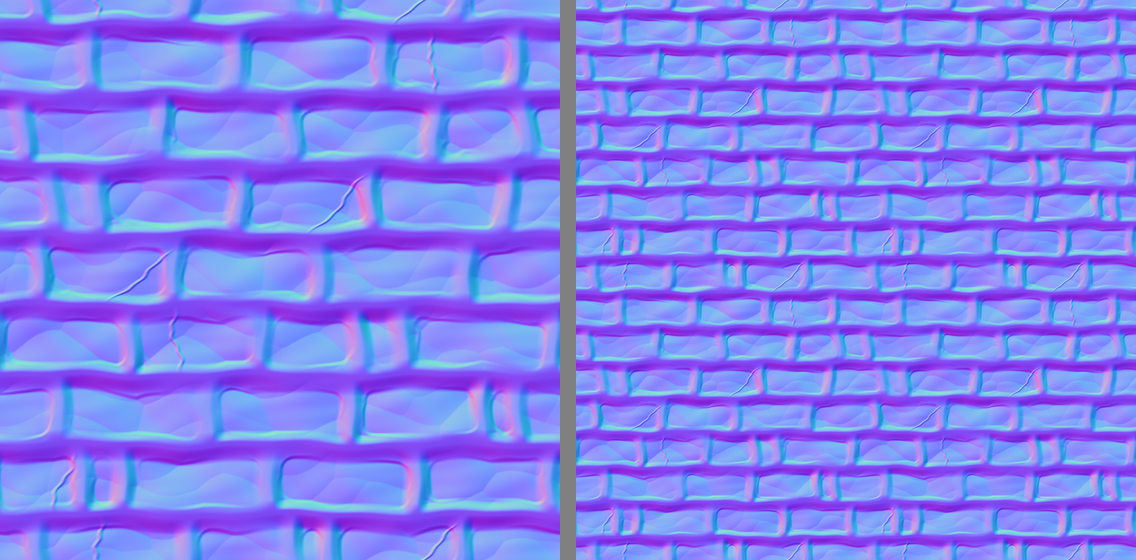
Left, the tile; right, the same tile 2 across and 2 down.
A WebGL 1 fragment shader for this texture map:

```glsl
precision highp float;
// Tangent-space normal map of a worn stone brick wall: eight staggered courses
// of about four bricks. A wrapping height field (sloped courses, tilted bricks,
// cellular facets, cracks) is differentiated and its normal encoded as colour.
uniform vec2 u_resolution;

const float TAU = 6.2831853;
const float COURSES = 8.0;          // the canvas is 8 x 8 course heights
const float BRICKS = 4.0;           // full bricks per course
const float BRICK_LENGTH = COURSES / BRICKS;
const float COURSE_SHIFT = 0.62;
const float SAMPLE_STEP = 0.014;

float hash(vec2 p) {
  return fract(sin(dot(p, vec2(127.1, 311.7))) * 4375.85);
}

// Sine wave with whole cycles across the canvas.
float wave(vec2 p, vec2 cycles, float phase) {
  return sin(TAU * dot(p, cycles) / COURSES + phase);
}

float layeredWaves(vec2 p) {
  float bend = wave(p, vec2(2.0, 3.0), 0.4);
  return 0.5 * wave(p, vec2(5.0, -7.0), 1.0 + bend)
       + 0.3 * wave(p, vec2(11.0, 9.0), 2.0 - 2.0 * bend)
       + 0.2 * wave(p, vec2(-8.0, 23.0), 3.0 + 3.0 * bend);
}

// Squared distance to the nearest cell point, wrapped at the given period.
float cellular(vec2 p, vec2 period) {
  vec2 cell = floor(p);
  float nearest = 4.0;
  for (int j = -1; j <= 1; j++) {
    for (int i = -1; i <= 1; i++) {
      vec2 id = cell + vec2(float(i), float(j));
      vec2 wrapped = mod(id, period);
      vec2 offset = vec2(hash(wrapped), hash(wrapped + 37.0));
      vec2 delta = id + 0.1 + 0.8 * offset - p;
      nearest = min(nearest, dot(delta, delta));
    }
  }
  return nearest;
}

// Slow rise up each course and a steep fall at its top.
float courseSlope(float v) {
  float q = fract(v + 0.51) - 0.5;
  return 0.22 * (q - smoothstep(-0.23, 0.23, q) + 0.5);
}

// Signed distance to the rounded face; sides holds left, right, bottom, top gaps.
float faceDistance(vec4 sides, float radius) {
  vec4 inset = vec4(0.15, 0.13, 0.17, 0.2) - sides;
  vec2 a = vec2(max(inset.x, inset.y), max(inset.z, inset.w)) + radius;
  return length(max(a, 0.0)) + min(max(a.x, a.y), 0.0) - radius;
}

// Left and right ends of the brick at t; one brick in most courses is split.
vec2 brickEnds(float t, float index, float course) {
  bool hasSplit = mod(course, 3.0) > 0.5 || course < 0.5;
  bool isChosen = abs(index - mod(course * 3.0, BRICKS)) < 0.5;
  if (!hasSplit || !isChosen) return vec2(0.0, 1.0);
  float split = mod(course, 2.0) < 0.5 ? 0.7 : 0.05 + 0.11 * course;
  split = clamp(split, 0.27, 0.73);
  return t < split ? vec2(0.0, split) : vec2(split, 1.0);
}

float crack(vec2 local, float seed) {
  float path = local.x - (0.6 + seed) - (1.6 * seed - 0.3) * local.y
             + 0.04 * sin(local.y * 9.0 + 6.0 * seed) + 0.015 * sin(local.y * 31.0);
  return smoothstep(0.05, 0.0, abs(path));
}

float wallHeight(vec2 p) {
  // Course and brick coordinates
  float y = p.y - COURSE_SHIFT + 0.03 * wave(p, vec2(3.0, 1.0), 0.5)
          + 0.016 * wave(p, vec2(7.0, -2.0), 2.0);
  float course = mod(floor(y), COURSES);
  float v = fract(y);
  float stagger = 0.5 * mod(course, 2.0) - 0.19
                + 0.17 * cos((course - 0.9) * TAU / COURSES);
  float u = p.x / BRICK_LENGTH - stagger + 0.01 * wave(p, vec2(2.0, 9.0), 0.0);
  float turn = TAU * u / BRICKS;
  u += 0.05 * sin(turn + course * 2.1) + 0.05 * (v - 0.5) * sin(2.0 * turn + course * 3.0);
  float index = mod(floor(u), BRICKS);
  float t = fract(u);
  vec2 ends = brickEnds(t, index, course);
  vec4 sides = vec4((t - ends.x) * BRICK_LENGTH, (ends.y - t) * BRICK_LENGTH, v, 1.0 - v);
  vec2 seed = vec2(index + ends.x, course);

  // Rounded brick body, lower toward its right end and randomly tilted
  vec4 rise = smoothstep(vec4(0.0, 0.0, 0.05, 0.0), vec4(0.17, 0.25, 0.21, 0.24), sides);
  float body = rise.x * rise.y * rise.z * rise.w;
  float along = (t - ends.x) / (ends.y - ends.x);
  float relief = 0.08 - 0.046 * along + 0.06 * (hash(seed + 3.0) - 0.5) * along;
  relief += 0.2 * (hash(seed + 11.0) - 0.5) * (v - 0.5);
  relief += 0.018 * wave(p, vec2(3.0, 5.0), 1.5) + 0.014 * wave(p, vec2(-4.0, 9.0), 0.3);

  // Chipped edge and faceted surface
  vec2 facetScale = vec2(1.0, 2.0);
  vec2 facetPoint = p * facetScale + vec2(0.0, 0.35 * wave(p, vec2(4.0, 1.0), 0.0));
  float facets = cellular(facetPoint, COURSES * facetScale);
  float grain = layeredWaves(p);
  float edge = faceDistance(sides, 0.17) + 0.14 * (facets - 0.2) + 0.025 * grain;
  float lip = 0.02 + 0.018 * wave(p, vec2(5.0, 3.0), 1.0);
  relief += lip * smoothstep(0.035, -0.03, edge) + 0.065 * facets + 0.009 * grain;
  float cracked = step(0.86, hash(seed + 5.0));
  relief -= 0.022 * cracked * crack(vec2(sides.x, v - 0.5), hash(seed + 8.0));

  return courseSlope(v) + body * relief;
}

void main() {
  vec2 p = gl_FragCoord.xy / u_resolution * COURSES;
  vec2 e = vec2(SAMPLE_STEP, 0.0);
  vec2 slope = vec2(wallHeight(p + e.xy) - wallHeight(p - e.xy),
                    wallHeight(p + e.yx) - wallHeight(p - e.yx)) / (2.0 * SAMPLE_STEP);
  // Green grows toward the bottom of the wall
  vec3 normal = normalize(vec3(0.03 - slope.x, slope.y, 1.0));
  gl_FragColor = vec4(normal * 0.5 + 0.5, 1.0);
}
```
